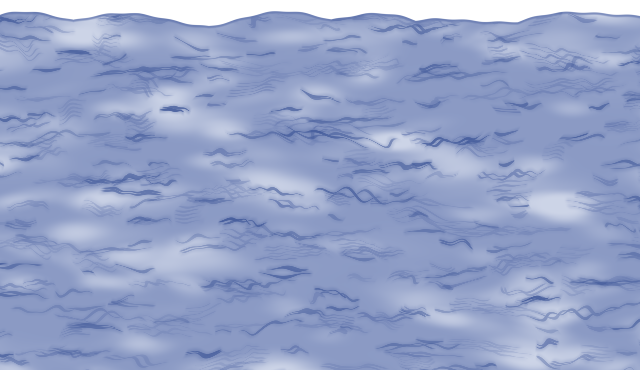
Give the GLSL for this texture, as a Shadertoy shader.

```glsl
// Hand-painted blue sea: pale drifting patches, wavy brush strokes, a white sky strip.

const vec3 SKY_WHITE = vec3(1.0);
const vec3 SEA_BLUE = vec3(0.545, 0.605, 0.77);
const vec3 FOAM_PALE = vec3(0.80, 0.83, 0.905);
const vec3 HATCH_BLUE = vec3(0.40, 0.475, 0.69);
const vec3 INK_BLUE = vec3(0.25, 0.345, 0.60);

float hash(vec2 p, float seed) {
    vec3 q = fract(vec3(p.xyx) * vec3(0.1031, 0.1030, 0.0973) + seed * 0.137);
    q += dot(q, q.yzx + 33.33);
    return fract((q.x + q.y) * q.z);
}

// Layered sines that bend the water so rows never line up.
vec2 drift(vec2 p) {
    float dx = sin(p.y * 19.0 + 2.0 * sin(p.x * 3.1)) + 0.5 * sin(p.y * 43.0 + p.x * 5.0);
    float dy = sin(p.x * 5.3 + p.y * 4.0) + 0.5 * sin(p.x * 12.7 - p.y * 9.0 + 1.3);
    return p + vec2(0.022 * dx, 0.010 * dy);
}

// Cellular puffs: one round falloff of random strength in each stretched cell.
float puffs(vec2 p, vec2 cell, float seed) {
    vec2 g = p / cell;
    vec2 id = floor(g);
    float sum = 0.0;
    for (int j = -1; j <= 1; j++)
    for (int i = -1; i <= 1; i++) {
        vec2 c = id + vec2(i, j);
        vec2 centre = c + vec2(hash(c, seed), hash(c, seed + 1.0));
        vec2 d = g - centre;
        float falloff = max(0.0, 1.0 - dot(d, d));
        float strength = hash(c, seed + 2.0);
        sum += strength * strength * strength * falloff * falloff;
    }
    return sum;
}

// Lopsided ripple followed by every strand of a stroke.
float ripple(float u, float phase) {
    return sin(u + 0.9 * sin(u + phase)) + 0.35 * sin(2.7 * u + phase * 3.0);
}

// Opacity of one tapered strand; q is relative to its middle.
float strand(vec2 q, float halfLen, float width, float amp, float freq, float phase, float px) {
    float t = abs(q.x) / halfLen;
    if (t >= 1.0) return 0.0;
    float u = q.x * freq + phase;
    float y = amp * ripple(u, phase);
    float slope = amp * freq * (ripple(u + 0.1, phase) - ripple(u - 0.1, phase)) / 0.2;
    float d = abs(q.y - y) / sqrt(1.0 + slope * slope);
    float w = width * (1.0 - 0.6 * t * t) * (0.8 + 0.4 * sin(q.x * 60.0 + phase * 5.0));
    float soft = max(px * 0.6, 0.0012);
    float line = 1.0 - smoothstep(w - soft, w + soft, d);
    float smudge = 0.33 * (1.0 - smoothstep(0.0, 0.014, d));
    return max(line, smudge) * (1.0 - smoothstep(0.8, 1.0, t));
}

// Scattered strokes, each a bundle of nearly parallel strands.
float strokes(vec2 p, vec2 cell, float seed, int strands, float gap, float width, float density, float px) {
    vec2 id = floor(p / cell);
    float ink = 0.0;
    for (int j = -1; j <= 1; j++)
    for (int i = -1; i <= 1; i++) {
        vec2 c = id + vec2(i, j);
        if (hash(c, seed) > density) continue;
        vec2 jitter = vec2(hash(c, seed + 1.0), hash(c, seed + 2.0)) - 0.5;
        vec2 q = p - (c + 0.5 + 0.8 * jitter) * cell;
        float size = hash(c, seed + 3.0);
        float phase = 6.28 * hash(c, seed + 4.0);
        float freq = mix(26.0, 75.0, hash(c, seed + 5.0));
        float amp = mix(0.12, 0.48, hash(c, seed + 6.0)) / freq;
        float strength = mix(0.45, 1.0, hash(c, seed + 7.0));
        float halfLen = cell.x * mix(0.18, 0.60, size * size);
        float spread = gap * mix(0.5, 1.2, hash(c, seed + 10.0));
        q.y -= q.x * 0.26 * (hash(c, seed + 8.0) - 0.5);
        for (int s = 0; s < strands; s++) {
            float k = float(s);
            float r = hash(c + k * 7.0, seed + 9.0);
            vec2 shift = vec2((r - 0.5) * halfLen * 0.7, (k - 0.5 * float(strands - 1)) * spread);
            float a = strand(q - shift, halfLen * mix(0.6, 1.0, r), width, amp, freq, phase + 0.35 * r, px);
            ink = max(ink, a * strength * mix(1.0, 0.65, r));
        }
    }
    return ink;
}

// Height of the scalloped water line: rounded crests, pointed dips.
float waterLine(float x) {
    return 0.943 + 0.009 * sin(x * 8.5 + 0.3) + 0.006 * sin(x * 17.0 + 1.6)
        + 0.017 * abs(sin(x * 10.5 + 0.5 + 0.6 * sin(x * 6.0))) + 0.0015 * sin(x * 71.0);
}

void mainImage(out vec4 fragColor, in vec2 fragCoord) {
    float px = 1.0 / iResolution.y;
    vec2 p = fragCoord * px;
    vec2 w = drift(p);

    // Soft pale patches
    float foam = 0.65 * puffs(w, vec2(0.24, 0.085), 3.0) + 0.50 * puffs(w, vec2(0.11, 0.042), 17.0);
    vec3 col = mix(SEA_BLUE, FOAM_PALE, smoothstep(0.06, 1.0, foam));

    // Faint hatching, then lighter, darker and short brush lines
    float hatch = strokes(w, vec2(0.24, 0.090), 31.0, 5, 0.0095, 0.0027, 0.75, px);
    float light = strokes(w + 0.37, vec2(0.21, 0.072), 53.0, 2, 0.0065, 0.0036, 0.85, px);
    float dark = strokes(w + 0.71, vec2(0.29, 0.080), 79.0, 2, 0.0055, 0.0038, 0.80, px);
    float ticks = strokes(w + 0.19, vec2(0.17, 0.065), 97.0, 1, 0.0, 0.0040, 0.55, px);
    col = mix(col, HATCH_BLUE, 0.65 * hatch);
    col = mix(col, HATCH_BLUE, 0.95 * light);
    col = mix(col, INK_BLUE, 0.80 * ticks);
    col = mix(col, INK_BLUE, 0.95 * dark);

    // Outlined water line against the sky
    float depth = waterLine(p.x) - p.y;
    float rim = 1.0 - smoothstep(0.003, 0.009, abs(depth));
    col = mix(col, HATCH_BLUE, 0.75 * rim);
    col = mix(SKY_WHITE, col, smoothstep(-0.7 * px, 0.7 * px, depth));

    fragColor = vec4(col, 1.0);
}
```
